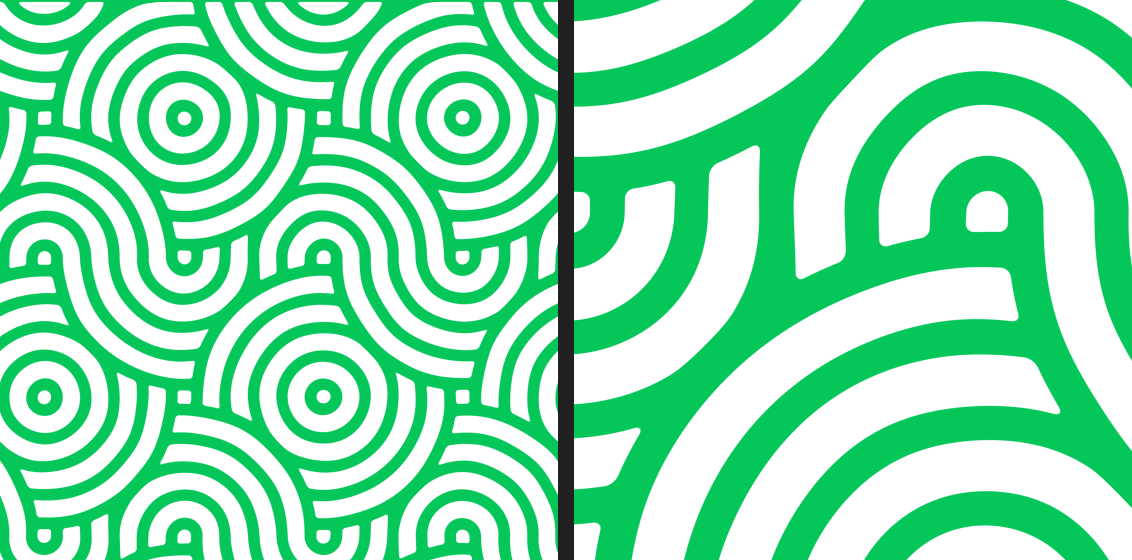
Left, the full canvas; right, a detail of the centre.
Give the GLSL for this pattern, as a Shadertoy shader.

```glsl
// Interlocking striped circles and waves in white on green, on a half-shifted lattice.

const vec3 GREEN = vec3(0.02, 0.78, 0.35);
const vec3 WHITE = vec3(1.0);
const float CELL = 0.2490;                 // lattice step, in canvas heights
const vec2 ORIGIN = vec2(0.0797, 0.2109);  // first lattice point, from the top left
// The values below are in lattice steps.
const float BAND_STEP = 0.204;
const float BAND_HALF = 0.061;
const float CUT_RADIUS = 0.952;            // each upper disc hides what lies inside
const float CORNER = 0.020;                // rounding of the band ends
const float DOT_HALF = 0.049;
const float WOBBLE = 0.003;                // hand-cut unevenness
const float TOP_MARGIN = 0.014;

// Signed distance to the nearest of four concentric bands.
float bands(float r) {
    float k = clamp(round((r - 0.5) / BAND_STEP + 2.5), 1.0, 4.0);
    return abs(r - 0.5 - BAND_STEP * (k - 2.5)) - BAND_HALF;
}

float roundIntersect(float a, float b, float radius) {
    return min(max(a, b), -radius) + length(max(vec2(a, b) + radius, 0.0));
}

// Every two rows the lattice moves one step sideways.
float rowShift(float y) {
    return floor(y * 0.5);
}

// Upper disc of the cell, over the arcs of the opposite corner.
float cellBands(vec2 g) {
    g.x -= rowShift(g.y);
    vec2 id = mod(floor(g), 2.0);
    vec2 f = fract(g);
    vec2 upper = vec2(id.y, 1.0 - abs(id.x - id.y));
    vec2 lower = 1.0 - upper;
    float upperDist = length(f - upper);
    float lowerDist = length(f - lower);

    // Neighbouring waves run straight into the far half of odd cells.
    float across = abs(f.x - lower.x);
    if (id.x > 0.5 && across > 0.5) lowerDist = 1.0 - across;

    float under = roundIntersect(bands(lowerDist), CUT_RADIUS - upperDist, CORNER);
    return min(bands(upperDist), under);
}

// Dot on each lattice point: square, round, or round on one side.
float dots(vec2 g) {
    vec2 corner = floor(g + 0.5);
    vec2 d = g - corner;
    vec2 id = mod(vec2(corner.x - rowShift(corner.y), corner.y), 2.0);
    bool isRound = id.y < 0.5 ? id.x > 0.5 : (id.x > 0.5) == (d.y > 0.0);
    float radius = isRound ? DOT_HALF : CORNER;
    vec2 e = abs(d) - DOT_HALF + radius;
    return length(max(e, 0.0)) + min(max(e.x, e.y), 0.0) - radius;
}

void mainImage(out vec4 fragColor, in vec2 fragCoord) {
    vec2 p = vec2(fragCoord.x, iResolution.y - fragCoord.y) / iResolution.y;
    vec2 g = (p - ORIGIN) / CELL;
    g += WOBBLE * sin(g.yx * vec2(13.0, 11.0) + 2.0 * sin(g * 5.0));

    float shape = min(cellBands(g), dots(g));
    shape = roundIntersect(shape, TOP_MARGIN - p.y / CELL, CORNER);

    float pixel = 1.0 / (iResolution.y * CELL);
    float ink = smoothstep(-0.75 * pixel, 0.75 * pixel, shape);
    fragColor = vec4(mix(WHITE, GREEN, ink), 1.0);
}
```
